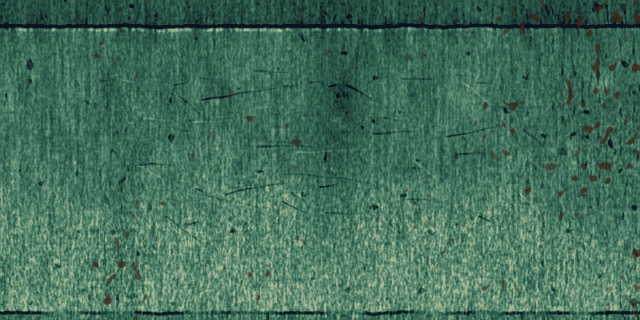
Give the GLSL for this texture, as a Shadertoy shader.

```glsl
// Weathered green painted metal panel with seams, worn streaks, stains and scratches

const vec3 INK   = vec3(0.05, 0.07, 0.13);
const vec3 DEEP  = vec3(0.11, 0.24, 0.21);
const vec3 SHADE = vec3(0.15, 0.33, 0.27);
const vec3 GREEN = vec3(0.22, 0.42, 0.34);
const vec3 LIGHT = vec3(0.32, 0.52, 0.42);
const vec3 PALE  = vec3(0.46, 0.61, 0.49);
const vec3 BARE  = vec3(0.64, 0.71, 0.57);
const vec3 RUST  = vec3(0.25, 0.13, 0.09);

const float BASE_TONE   = 2.95;   // 0 = ink ... 6 = bare
const float TOP_SEAM    = 0.918;
const float BOTTOM_SEAM = 0.022;
const float SEAM_WIDTH  = 0.005;
const int   SCRATCHES   = 64;
const float SCRATCH_WIDTH = 0.0016;

vec2 hash2(vec2 p) {
    vec3 q = fract(p.xyx * vec3(0.1031, 0.1030, 0.0973));
    q += dot(q, q.yzx + 33.33);
    return fract((q.xx + q.yz) * q.zy);
}

vec2 gradient(vec2 cell) {
    float a = 6.2832 * hash2(cell + 71.0).x;
    return vec2(cos(a), sin(a));
}

float noise(vec2 p) {
    vec2 i = floor(p), f = p - i;
    vec2 u = f * f * f * (f * (f * 6.0 - 15.0) + 10.0);
    vec2 e = vec2(0, 1);
    return mix(mix(dot(gradient(i), f), dot(gradient(i + e.yx), f - e.yx), u.x),
               mix(dot(gradient(i + e), f - e), dot(gradient(i + 1.0), f - 1.0), u.x), u.y);
}

float fbm(vec2 p) {
    float sum = 0.0, amp = 0.6;
    for (int i = 0; i < 5; i++) {
        sum += amp * noise(p);
        p = p * 2.03 + 17.3;
        amp *= 0.55;
    }
    return sum;
}

// Soft elliptical patch
float patchAt(vec2 p, vec2 center, vec2 size) {
    vec2 d = (p - center) / size;
    return exp(-dot(d, d));
}

// Signed tone change from scattered hairline scratches
float scratches(vec2 p, float px) {
    float tone = 0.0;
    vec2 q = p + 0.006 * vec2(noise(p * 14.0), noise(p * 14.0 + 40.0));
    for (int i = 0; i < SCRATCHES; i++) {
        float id = float(i);
        vec2 place = hash2(vec2(id, 3.7)), shape = hash2(vec2(id, 19.1));
        vec2 start = vec2(0.25 + 1.5 * place.x, 0.3 + 0.48 * place.y);
        float angle = (shape.x - 0.5) * 0.45 - (i % 3 == 0 ? 0.65 : 0.0);
        float len = mix(0.03, 0.24, shape.y * shape.y);
        vec2 dir = vec2(cos(angle), sin(angle)), d = q - start;
        float along = clamp(dot(d, dir), 0.0, len);
        float taper = 1.0 - 0.7 * along / len;
        float w = SCRATCH_WIDTH * (0.4 + taper);
        float line = 1.0 - smoothstep(w - 0.5 * px, w + px, length(d - dir * along));
        tone += line * taper * (i % 5 == 0 ? 1.3 : -2.2 * (0.4 + shape.x));
    }
    return tone;
}

vec3 ramp(float t) {
    vec3 steps[6] = vec3[6](DEEP, SHADE, GREEN, LIGHT, PALE, BARE);
    vec3 c = INK;
    for (int i = 0; i < 6; i++) c = mix(c, steps[i], clamp(t - float(i), 0.0, 1.0));
    return c;
}

void mainImage(out vec4 fragColor, in vec2 fragCoord) {
    float px = 1.0 / iResolution.y;
    vec2 p = fragCoord * px;
    float cloud = fbm(p * vec2(3.0, 2.6) + 5.0);
    float rough = fbm(p * vec2(16.0, 9.0) + 31.0);

    // Broad wear, vertical streaks and fine grain
    float wear = 1.0 - smoothstep(0.08, 0.72, p.y + 0.6 * cloud);
    float streak = noise(p * vec2(64.0, 5.0)) + 0.7 * noise(p * vec2(110.0, 14.0) + 9.0);
    float grain = noise(p * vec2(120.0, 52.0)) + 0.8 * noise(p * vec2(150.0, 115.0) + 3.0);
    float tone = BASE_TONE + 1.4 * wear + 1.1 * cloud + 1.3 * rough;
    tone += 1.3 * streak + mix(1.5, 2.4, wear) * grain;
    tone += 1.3 * wear * smoothstep(0.12, 0.4, noise(p * vec2(95.0, 40.0) + 60.0));

    // Dark stains running down the panel
    float stain = 0.9 * patchAt(p, vec2(1.05, 0.55), vec2(0.09, 0.45))
                + 1.3 * patchAt(p, vec2(1.06, 0.66), vec2(0.07, 0.10))
                + 1.2 * patchAt(p, vec2(1.28, 0.47), vec2(0.06, 0.03))
                + 0.8 * patchAt(p, vec2(0.38, 0.30), vec2(0.04, 0.40))
                + 0.6 * patchAt(p, vec2(1.95, 0.50), vec2(0.20, 0.45));
    tone -= stain * (0.8 + 1.8 * rough + 0.6 * streak);
    tone += 1.4 * patchAt(p, vec2(1.88, 0.74), vec2(0.04, 0.03));

    // Flaked cracks and chips, denser near the right edge and left stain
    float damage = smoothstep(1.35, 1.95, p.x) + patchAt(p, vec2(0.38, 0.25), vec2(0.09, 0.4));
    float crack = smoothstep(0.26, 0.42, noise(p * vec2(75.0, 20.0) + 12.0) + 0.3 * rough);
    float chip = smoothstep(0.48, 0.60, noise(p * 27.0 + 80.0) + 0.5 * rough + 0.07 * damage);
    tone -= crack * (0.5 + 1.3 * damage) + 2.8 * chip;
    tone += scratches(p, px);

    // Seams: dark gap, bright lip, shaded strips beyond
    float wobble = 0.006 * noise(vec2(p.x * 9.0, 2.0)) + 0.004 * noise(vec2(p.x * 45.0, 7.0));
    float top = p.y - TOP_SEAM - wobble, bottom = p.y - BOTTOM_SEAM - wobble;
    float gap = 1.0 - smoothstep(SEAM_WIDTH - px, SEAM_WIDTH + px, abs(top));
    float broken = smoothstep(-0.25, 0.15, noise(vec2(p.x * 7.0, 21.0)));
    float lowGap = broken * (1.0 - smoothstep(SEAM_WIDTH - px, SEAM_WIDTH + px, abs(bottom)));
    float lip = exp(-pow((top + 0.012) / 0.005, 2.0));
    float lipWear = patchAt(p, vec2(0.65, TOP_SEAM), vec2(0.6, 0.2));
    tone -= 1.0 * smoothstep(0.0, 0.01, top) + 1.2 * smoothstep(0.01, 0.0, bottom);
    tone -= 0.6 * exp(-abs(top) / 0.03);
    tone += lip * (0.5 + 2.0 * lipWear) * (0.8 + 1.5 * streak);
    tone -= 4.0 * gap + 3.2 * lowGap;

    // Colour ramp with rust in some of the chips
    vec3 color = ramp(clamp(tone, 0.0, 6.0));
    float rustSpot = smoothstep(0.36, 0.52, noise(p * vec2(34.0, 26.0) + 130.0) + 0.15 * damage);
    float rustArea = smoothstep(-0.05, 0.25, noise(p * 4.0 + 50.0) + 0.2 * damage - 0.08);
    color = mix(color, RUST, 0.75 * rustSpot * rustArea);
    fragColor = vec4(color, 1.0);
}
```
